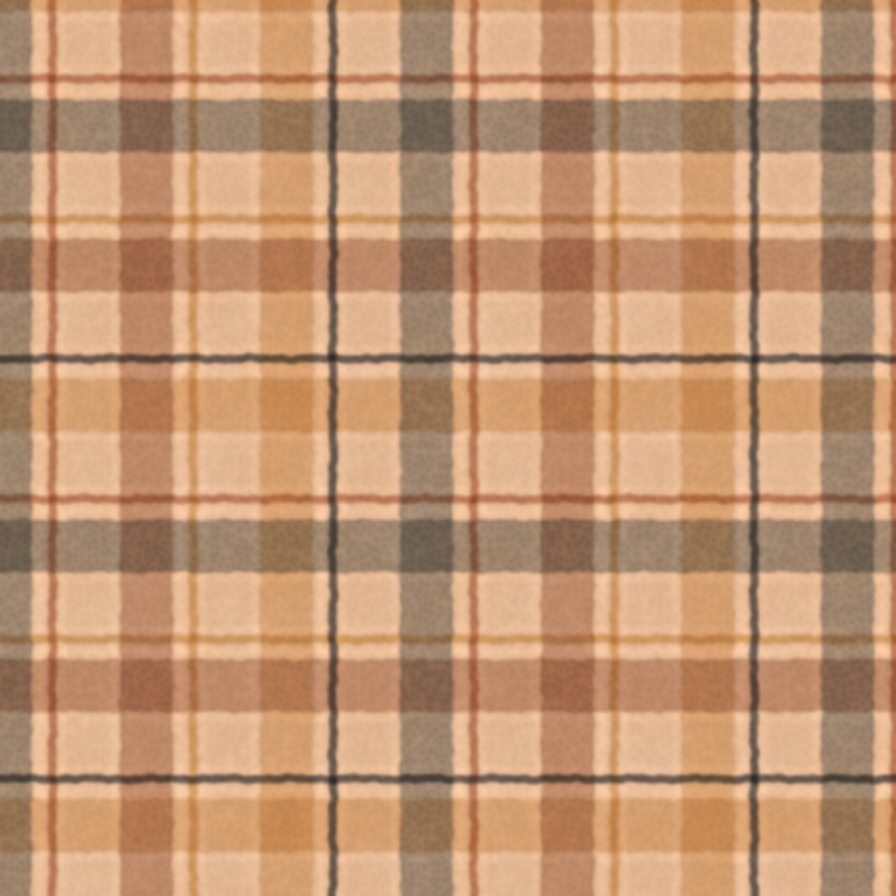
Reproduce this pattern procedurally as a three.js fragment shader.

```glsl
// Warm plaid: translucent dye stripes in grey, rust, brick and ochre cross on cream.
// Each axis repeats a sett of three bands and three thin lines; crossings multiply.
// Layered sines wobble the edges and cellular noise gives a felted, mottled grain.
varying vec2 vUv;

const vec2 PERIOD = vec2(0.470, 0.469);  // size of one sett
const vec2 ORIGIN = vec2(0.476, 0.3905); // centre of a grey crossing
const float BAND = 0.0625;               // half widths, in setts
const float LINE = 0.0095;
const float SOFT = 0.0075;

const vec3 CREAM = vec3(0.885, 0.715, 0.575);
// Dyes are the fraction of light each stripe lets through.
const vec3 GREY = vec3(0.70, 0.725, 0.74);
const vec3 BRICK = vec3(0.84, 0.75, 0.71);
const vec3 OCHRE = vec3(0.94, 0.87, 0.76);
const vec3 DARK_LINE = vec3(0.46, 0.49, 0.53);
const vec3 RUST_LINE = vec3(0.82, 0.66, 0.58);
const vec3 OCHRE_LINE = vec3(0.91, 0.82, 0.65);

vec2 hash2(vec2 p) {
  vec3 q = fract(p.xyx * vec3(0.1031, 0.1030, 0.0973));
  q += dot(q, q.yzx + 33.33);
  return fract((q.xx + q.yz) * q.zy);
}

// Distance to the nearest scattered point, roughly centred on zero.
float cellular(vec2 p) {
  vec2 cell = floor(p);
  vec2 local = fract(p);
  float nearest = 2.0;
  for (int y = -1; y <= 1; y++) {
    for (int x = -1; x <= 1; x++) {
      vec2 offset = vec2(float(x), float(y));
      nearest = min(nearest, length(offset + hash2(cell + offset) - local));
    }
  }
  return nearest - 0.45;
}

// Small sideways drift of a stripe along its length.
float wobble(float along, float across) {
  return 0.0007 * sin(along * 83.0 + across * 21.0)
       + 0.0005 * sin(along * 197.0 - across * 34.0 + 1.7)
       + 0.0004 * sin(along * 331.0 + across * 57.0 + 4.1);
}

// One repeating stripe of dye, with a faint pale rim just outside it.
vec3 stripe(float t, float centre, float halfWidth, vec3 dye) {
  float edge = abs(fract(t - centre + 0.5) - 0.5) - halfWidth;
  float cover = 1.0 - smoothstep(-SOFT, SOFT, edge);
  float rim = smoothstep(0.0, 0.014, edge) * (1.0 - smoothstep(0.014, 0.032, edge));
  return mix(vec3(1.0), dye, cover) * (1.0 + 0.035 * rim);
}

// Sett along one axis: grey and rust are shared, the other stripes vary.
vec3 sett(float t, vec3 bandA, vec3 lineA, vec3 bandB, vec3 lineB) {
  return stripe(t, 0.0, BAND, GREY)
       * stripe(t, 0.112, LINE, RUST_LINE)
       * stripe(t, 0.335, BAND, bandA)
       * stripe(t, 0.446, LINE, lineA)
       * stripe(t, 0.668, BAND, bandB)
       * stripe(t, 0.778, LINE, lineB);
}

void main() {
  vec2 drift = vec2(wobble(vUv.y, vUv.x), wobble(vUv.x, vUv.y));
  vec2 t = (vUv + drift - ORIGIN) / PERIOD;

  // Crossed stripes
  vec3 dye = sett(t.x, BRICK, OCHRE_LINE, OCHRE, DARK_LINE)
           * sett(t.y, OCHRE, DARK_LINE, BRICK, OCHRE_LINE);
  vec3 colour = CREAM * dye;

  // Felted grain, stronger where the dye is heavy
  float fine = cellular(vUv * 125.0 + 3.0);
  float mottle = cellular(vUv * 47.0 + 19.0);
  float strength = mix(0.20, 0.07, smoothstep(0.55, 1.0, dye.r));
  colour *= 1.0 + strength * (0.65 * fine + 0.45 * mottle);

  // Slow drift between warmer and paler patches
  float patches = cellular(vUv * 13.0 + 7.0);
  colour *= 1.0 + patches * vec3(0.01, 0.03, 0.07);

  gl_FragColor = vec4(clamp(colour, 0.0, 1.0), 1.0);
}
```
